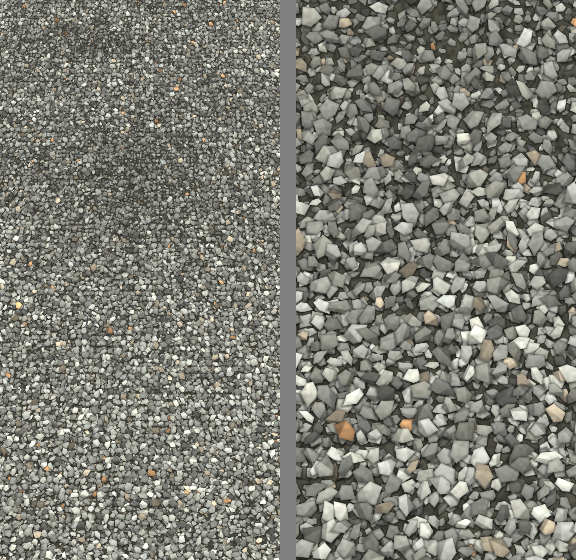
Left: the whole. Right: its middle third, enlarged.
Write a WebGL 1 fragment shader that draws this texture.

```glsl
precision highp float;

uniform vec2 u_resolution;

const float TAU = 6.2831853;
const float STONES_ACROSS = 36.0;
const float RECESSION = 0.22;
const vec3 GAP_COLOR = vec3(0.27, 0.27, 0.235);
const vec3 GREY_TINT = vec3(1.0, 1.0, 0.925);
const vec3 COOL_TINT = vec3(0.985, 1.0, 0.955);
const vec3 SAND_TINT = vec3(1.07, 1.0, 0.86);
const vec3 RUST_TINT = vec3(1.20, 0.93, 0.66);

float hash(vec2 cell, float seed) {
  vec3 p = fract(cell.xyx * vec3(0.1031, 0.1030, 0.0973) + seed * 0.1373);
  p += dot(p, p.yzx + 33.33);
  return fract((p.x + p.y) * p.z);
}

float noise(vec2 p, float seed) {
  vec2 c = floor(p);
  vec2 f = fract(p);
  f = f * f * (3.0 - 2.0 * f);
  float low = mix(hash(c, seed), hash(c + vec2(1.0, 0.0), seed), f.x);
  float high = mix(hash(c + vec2(0.0, 1.0), seed), hash(c + 1.0, seed), f.x);
  return mix(low, high, f.y);
}

vec2 direction(float angle) {
  return vec2(cos(angle), sin(angle));
}

// Irregular convex pentagon
float chipDistance(vec2 q, vec2 cell, float radius, float seed) {
  float d = -1.0;
  for (int k = 0; k < 5; k++) {
    float side = float(k);
    float angle = TAU * (side + 0.55 * hash(cell, seed + side)) / 5.0;
    float reach = radius * mix(0.8, 1.1, hash(cell, seed + side + 5.0));
    d = max(d, dot(q, direction(angle)) - reach);
  }
  return d;
}

vec3 stoneColor(vec2 cell, float seed) {
  float spread = 0.5 * (hash(cell, seed) + hash(cell, seed + 1.0));
  float tone = mix(0.32, 0.98, spread);
  float kind = hash(cell, seed + 2.0);
  vec3 tint = mix(GREY_TINT, COOL_TINT, hash(cell, seed + 3.0));
  tint = mix(tint, SAND_TINT, step(0.95, kind));
  tint = mix(tint, RUST_TINT, step(0.993, kind));
  return tone * tint;
}

// Paints one layer of overlapping stones, far rows first
vec3 paintStones(vec3 color, vec2 p, float blur, float cover, float light, float seed) {
  for (int j = 0; j < 3; j++) {
    for (int i = 0; i < 3; i++) {
      vec2 cell = floor(p) + vec2(float(i) - 1.0, 1.0 - float(j));
      if (hash(cell, seed) > cover) continue;
      vec2 jitter = vec2(hash(cell, seed + 1.0), hash(cell, seed + 2.0)) - 0.5;
      vec2 offset = p - cell - 0.5 - 0.65 * jitter;
      if (dot(offset, offset) > 1.4) continue;

      // Shape, leaning towards flat-lying
      float turn = 2.6 * (hash(cell, seed + 3.0) - 0.5);
      vec2 axis = direction(turn);
      vec2 q = vec2(dot(offset, axis), dot(offset, vec2(-axis.y, axis.x)));
      q.y *= mix(1.05, 1.85, hash(cell, seed + 4.0));
      float radius = mix(0.36, 0.58, hash(cell, seed + 5.0));
      float d = chipDistance(q, cell, radius, seed + 6.0);

      // Contact shadow, broken face and rounded rim
      color *= mix(0.62, 1.0, smoothstep(-0.02, 0.19, d + 0.10 * offset.y));
      vec2 facetNormal = direction(TAU * hash(cell, seed + 17.0));
      float facet = smoothstep(-blur, blur, dot(q, facetNormal) - 0.35 * radius);
      float shade = 1.0 - 0.30 * facet * hash(cell, seed + 18.0);
      shade += 0.26 * offset.y;
      shade *= 1.0 - 0.12 * smoothstep(-0.14, 0.0, d);
      shade += 0.16 * (noise(p * 5.0, seed + 19.0) - 0.5);
      vec3 stone = stoneColor(cell, seed + 20.0) * light * shade;
      color = mix(color, stone, 1.0 - smoothstep(-0.6 * blur, 0.6 * blur, d));
    }
  }
  return color;
}

float patchMask(vec2 p, vec2 center, vec2 extent) {
  vec2 d = (p - center) / extent;
  return exp(-dot(d, d));
}

void main() {
  vec2 uv = gl_FragCoord.xy / u_resolution.x;

  // Ground receding towards the top
  float zoom = 1.0 / (1.0 - RECESSION * uv.y);
  vec2 ground = vec2((uv.x - 0.5) * zoom, log(zoom) / RECESSION);
  float density = STONES_ACROSS * zoom;
  float blur = density / u_resolution.x;

  // Worn patches of fine grit and faint ridges
  float worn = patchMask(uv, vec2(0.47, 1.36), vec2(0.26, 0.18));
  worn += 0.8 * patchMask(uv, vec2(0.30, 1.85), vec2(0.22, 0.11));
  worn = clamp(worn * mix(0.6, 1.3, noise(uv * vec2(9.0, 22.0), 3.0)), 0.0, 1.0);
  float far = smoothstep(0.3, 2.0, uv.y);
  float ridges = noise(uv * vec2(3.0, 11.0) + vec2(0.0, uv.x * 2.0), 7.0) - 0.5;
  float light = mix(1.09, 1.0, far) * (1.0 + 0.16 * far * ridges) - 0.13 * worn;

  // Grit, middle stones and top stones
  vec2 p = ground * STONES_ACROSS;
  vec3 color = GAP_COLOR * mix(0.8, 1.3, noise(p * 4.0, 11.0));
  color = paintStones(color, p * 1.7 + 19.0, blur * 1.7, 0.95, light * 0.92, 31.0);
  color = paintStones(color, p * 1.25 + 7.4, blur * 1.25, 0.9 - 0.4 * worn, light * 0.95, 52.0);
  color = paintStones(color, p, blur, 0.85 - 0.6 * worn, light, 73.0);
  gl_FragColor = vec4(clamp(color, 0.0, 1.0), 1.0);
}
```
